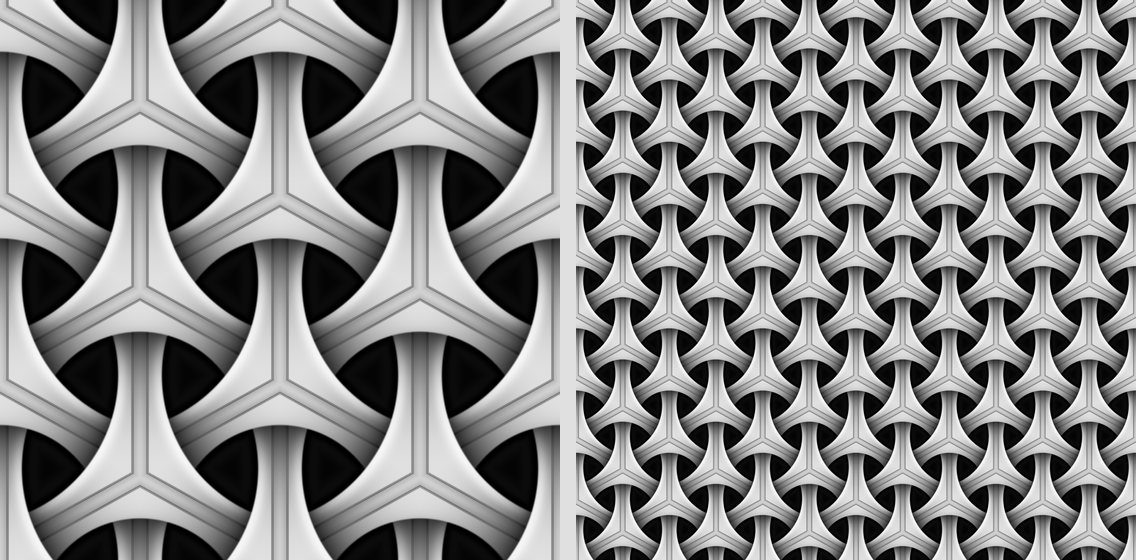
Left, the tile; right, the same tile 3 across and 3 down.
Reproduce this pattern procedurally as a Shadertoy shader.

```glsl
// Woven lattice of pale three-armed links over dark openings
#define COLUMNS 2.0
#define ROWS 3.0
#define STEP vec2(0.75, 0.5)           // offset to the diagonal neighbour
#define PHASE vec2(0.75, 0.434)        // centre of the first link
#define SIDE vec3(0.918, 0.555, 0.801) // circle cutting each flank: centre, radius
#define BASE vec3(0.0, -0.770, 0.559)  // circle cutting the underside
#define ARM vec2(0.8746, -0.4848)      // direction of the lower arm
#define REACH vec2(0.789, 0.613)       // visible length of upper and lower arms
#define RIB 0.041                      // half width of the central rib
#define LINE 0.0035                    // half width of the engraved lines
#define SOFT 0.006                     // edge softness

float circle(vec2 p, vec3 c) {
    return length(p - c.xy) - c.z;
}

// Folds the link about its axis; true on the upper arm
bool onUpperArm(vec2 q) {
    return dot(q, vec2(-ARM.y, ARM.x)) > q.x;
}

// Signed distance to the visible part, each arm ending beneath its neighbour
float linkDistance(vec2 q) {
    vec3 cover = onUpperArm(q)
        ? BASE + vec3(0.0, 2.0 * STEP.y, 0.0)
        : vec3(STEP.x - SIDE.x, SIDE.y - STEP.y, SIDE.z);
    float body = max(-circle(q, SIDE), -circle(q, BASE));
    return max(body, circle(q, cover));
}

float linkShade(vec2 q, float blur) {
    // Arms fall into shadow towards their covered ends
    float along = onUpperArm(q) ? q.y / REACH.x : dot(q, ARM) / REACH.y;
    along = clamp(along, 0.0, 1.0);
    float shade = 0.88 - 0.68 * pow(along, 2.4);

    // Underside turns away, flanks catch the light
    float under = max(circle(q, BASE), 0.0);
    shade -= 0.13 * exp(-under / 0.035) * (1.0 - along);
    float flank = (circle(q, SIDE) - 0.012) / 0.04;
    shade = mix(shade, 0.99, 0.8 * exp(-flank * flank) * (1.0 - pow(along, 3.0)));

    // Shallow rib bounded by engraved lines
    vec2 r = q - vec2(0.0, 0.008);
    float across = onUpperArm(r) ? r.x : abs(dot(r, vec2(-ARM.y, ARM.x)));
    float fade = 1.0 - smoothstep(0.3, 0.95, along);
    float inside = 1.0 - smoothstep(RIB - blur, RIB + blur, across);
    float bowl = smoothstep(0.0, RIB, across);
    shade -= inside * mix(0.06, 0.16, bowl) * mix(0.25, 1.0, fade);
    float groove = 1.0 - smoothstep(LINE, LINE + blur, abs(across - RIB));
    return shade - groove * mix(0.06, 0.25, fade);
}

void mainImage(out vec4 fragColor, in vec2 fragCoord) {
    vec2 cell = 2.0 * STEP;
    vec2 p = fragCoord / iResolution.xy * vec2(COLUMNS, ROWS) * cell;
    float blur = max(SOFT, 1.2 * ROWS / iResolution.y);
    float light = 0.0, covered = 0.0, gap = 1.0;

    // Two interleaved grids, each link reaching into the row above
    for (int grid = 0; grid < 2; grid++) {
        vec2 q = p - PHASE - float(grid) * STEP;
        q.x = abs(mod(q.x + STEP.x, cell.x) - STEP.x);
        q.y = mod(q.y + 0.6, cell.y) - 0.6;
        for (int row = 0; row < 2; row++) {
            float d = linkDistance(q);
            float mask = 1.0 - smoothstep(-blur, blur, d);
            light += mask * linkShade(q, blur);
            covered += mask;
            gap = min(gap, d);
            q.y += cell.y;
        }
    }

    // Openings: black outline, faint glow, dark middle
    float opening = 0.045 * smoothstep(0.012, 0.055, gap)
                  - 0.03 * smoothstep(0.055, 0.13, gap);
    float shade = light / max(covered, 1.0) + opening * max(1.0 - covered, 0.0);
    fragColor = vec4(vec3(clamp(shade, 0.0, 1.0)), 1.0);
}
```
